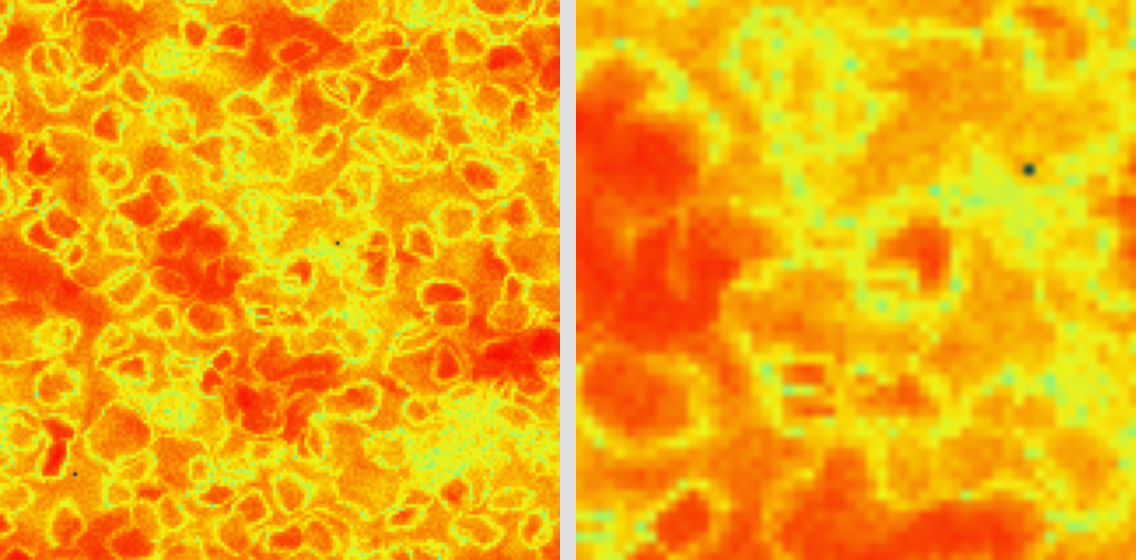
Left, the full canvas; right, a detail of the centre.
Reproduce this texture procedurally as a Shadertoy shader.

```glsl
// A grainy heat map: red and orange patches crossed by yellow-green rings and loops.

vec3 hash3(vec2 p) {
    vec3 q = fract(p.xyx * vec3(0.1031, 0.1030, 0.0973));
    q += dot(q, q.yxz + 33.33);
    return fract((q.xxy + q.yzz) * q.zyx);
}

// Cellular noise: x = signed distance to a union of random discs,
// y = sum of soft blobs with random sign.
vec2 cells(vec2 p, float seed) {
    vec2 home = floor(p);
    float edge = 1.0, blobs = 0.0;
    for (int j = -1; j <= 1; j++)
    for (int i = -1; i <= 1; i++) {
        vec2 cell = home + vec2(i, j);
        vec3 h = hash3(cell + seed);
        float d = length(p - cell - h.xy);
        float radius = h.z < 0.3 ? -0.4 : mix(0.28, 0.5, h.z);
        edge = min(edge, d - radius);
        blobs += (fract(h.z * 17.0) - 0.5) * exp(-5.0 * d * d);
    }
    return vec2(edge, blobs);
}

// Soft line where the distance, in canvas units, is zero.
float outline(float d, float width) {
    d /= width;
    return exp(-d * d);
}

// Yellow at heat 1, red below, green to cyan above.
vec3 heatColor(float heat) {
    return vec3(0.97 - 0.85 * max(heat - 0.95, 0.0),
                0.95 * clamp(heat, 0.04, 1.0),
                0.015 + 0.85 * max(heat - 0.9, 0.0));
}

vec3 grain(vec2 id) {
    vec2 p = id / 160.0;
    p += 0.008 * sin(p.yx * vec2(41.0, 37.0) + 2.0 * sin(p * 23.0));
    p += 0.003 * sin(p.yx * 131.0 + vec2(1.0, 4.0) + 2.0 * sin(p * 71.0));

    vec2 broad = cells(p * vec2(7.0, 8.0), 11.0);
    vec2 rings = cells(p * vec2(13.5, 15.5), 47.0);
    vec2 fine = cells(p * vec2(25.0, 28.0), 83.0);
    vec2 region = cells(p * vec2(5.5, 7.5), 129.0);

    // Patches
    float red = smoothstep(0.04, 0.36, -region.y - 0.4 * broad.y);
    float clutter = smoothstep(0.04, 0.34, 0.6 * region.y + 0.5 * broad.y + 0.5 * rings.y);
    float heat = 0.585 + 0.3 * region.y + 0.4 * broad.y + 0.52 * rings.y + 0.45 * fine.y;
    heat -= 0.2 * red + 0.08 * smoothstep(0.0, -0.25, rings.x);

    // Rings, long loops and small clutter, all with a faint halo
    float ringGap = rings.x / 14.5, loopGap = broad.x / 7.5;
    float line = max(outline(ringGap, 0.0062), 0.9 * outline(loopGap, 0.006));
    line = max(line, clutter * outline(fine.x / 26.5, 0.005));
    line *= (1.0 - 0.6 * red) * clamp(0.92 + 0.9 * fine.y + 0.6 * broad.y, 0.4, 1.0);
    heat += 0.06 * outline(min(abs(ringGap), abs(loopGap)), 0.014);
    heat = mix(heat, 1.03, 0.88 * line);

    // Speckle, strongest along the lines
    vec3 h = hash3(id + 301.0);
    heat += 0.19 * (h.x - 0.5) + line * (0.42 * pow(h.y, 4.0) + 0.3 * step(0.94, h.z));
    heat = max(heat, 0.15 + 0.5 * heat);
    return mix(heatColor(heat), vec3(0.08, 0.25, 0.28), step(0.9996, h.x));
}

void mainImage(out vec4 fragColor, in vec2 fragCoord) {
    // Blend the four nearest grains
    vec2 g = fragCoord / iResolution.xy * 160.0 - 0.5;
    vec2 id = floor(g), f = smoothstep(0.0, 1.0, g - id);
    id += 8.0;
    vec3 low = mix(grain(id), grain(id + vec2(1, 0)), f.x);
    vec3 high = mix(grain(id + vec2(0, 1)), grain(id + vec2(1, 1)), f.x);
    fragColor = vec4(mix(low, high, f.y), 1.0);
}
```
